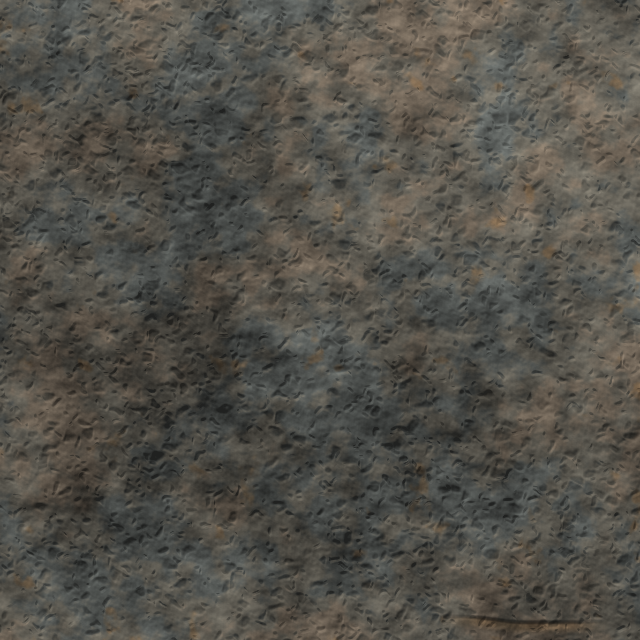
Give the GLSL for this texture, as a WebGL 1 fragment shader.

```glsl
precision highp float;
// Weathered stone: a pitted, grainy grey-brown surface lit from above.
uniform vec2 u_resolution;

const vec3 NEUTRAL_TINT = vec3(1.035, 1.0, 0.905);
const vec3 WARM_TINT = vec3(1.10, 0.99, 0.86);
const vec3 COOL_TINT = vec3(0.96, 1.0, 0.97);
const vec3 OCHRE = vec3(0.44, 0.34, 0.23);
const vec2 LIGHT_STEP = vec2(-0.0018, 0.0042);

float hash(vec2 p) {
  return fract(sin(dot(p, vec2(127.1, 311.7))) * 43758.5453);
}

vec2 hash2(vec2 p) {
  return vec2(hash(p), hash(p + 57.3));
}

float noise(vec2 p) {
  vec2 cell = floor(p);
  vec2 f = fract(p);
  f = f * f * (3.0 - 2.0 * f);
  float low = mix(hash(cell), hash(cell + vec2(1.0, 0.0)), f.x);
  float high = mix(hash(cell + vec2(0.0, 1.0)), hash(cell + 1.0), f.x);
  return mix(low, high, f.y);
}

float fbm(vec2 p) {
  float sum = 0.0;
  float amplitude = 0.533;
  for (int i = 0; i < 4; i++) {
    sum += amplitude * noise(p);
    p = mat2(0.8, 0.6, -0.6, 0.8) * p * 2.03 + 17.1;
    amplitude *= 0.5;
  }
  return sum;
}

// Depth of scattered, tilted oval hollows; density is the share of filled cells.
float pits(vec2 p, float density) {
  vec2 cell = floor(p);
  float depth = 0.0;
  for (int y = -1; y <= 1; y++) {
    for (int x = -1; x <= 1; x++) {
      vec2 id = cell + vec2(float(x), float(y));
      vec2 d = p - id - hash2(id);
      float angle = 0.3 + 1.8 * (hash(id + 9.7) - 0.5);
      float c = cos(angle);
      float s = sin(angle);
      d = vec2(c * d.x + s * d.y, c * d.y - s * d.x);
      float radius = mix(0.22, 0.55, hash(id + 23.4));
      float reach = length(d * vec2(0.8, 1.35)) / radius;
      float present = smoothstep(0.0, 0.15, density - hash(id + 41.9));
      depth = max(depth, present * (1.0 - smoothstep(0.35, 1.0, reach)));
    }
  }
  return depth;
}

float pitDepth(vec2 uv, float density) {
  vec2 bend = vec2(noise(uv * 85.0), noise(uv * 85.0 + 31.0)) - 0.5;
  vec2 p = uv + bend * 0.012;
  return max(pits(p * 42.0, density), 0.75 * pits(p * 78.0 + 13.0, density));
}

float grainHeight(vec2 uv) {
  return fbm(uv * vec2(52.0, 64.0) + 5.0);
}

// Broad light and dark areas: paler at the upper right, darker at left and below.
float broadTone(vec2 uv) {
  float upperRight = smoothstep(0.45, 1.75, uv.x * 0.7 + uv.y * 1.1);
  float bottomEdge = 1.0 - smoothstep(0.0, 0.16, uv.y);
  float patches = fbm(uv * 6.0 + 2.0) - 0.5;
  return 0.302 + 0.085 * upperRight + 0.025 * bottomEdge + 0.20 * patches;
}

void main() {
  vec2 uv = gl_FragCoord.xy / min(u_resolution.x, u_resolution.y);

  // Relief shading of pits and grain
  float density = clamp(0.12 + 0.6 * fbm(uv * 5.0 + 40.0) + 0.12 * uv.y, 0.1, 0.65);
  float depth = pitDepth(uv, density);
  float pitSlope = pitDepth(uv + LIGHT_STEP, density) - depth;
  float grainSlope = grainHeight(uv) - grainHeight(uv + LIGHT_STEP);
  float mottle = fbm(uv * 34.0 + 71.0) - 0.5;
  float tone = broadTone(uv) + 0.24 * mottle + 0.24 * grainSlope;
  tone += 0.065 * pitSlope - 0.065 * depth;
  tone += 0.025 * (noise(uv * 210.0) - 0.5);

  // Warm brown and cool slate tints
  float hue = fbm(uv * 9.0 + 90.0) + 0.5 * (fbm(uv * 38.0 + 12.0) - 0.5);
  hue += 0.9 * (tone - 0.32);
  vec3 tint = mix(COOL_TINT, NEUTRAL_TINT, smoothstep(0.28, 0.48, hue));
  tint = mix(tint, WARM_TINT, smoothstep(0.52, 0.76, hue));
  vec3 color = clamp(tone, 0.13, 0.56) * tint;

  // Sparse ochre stains
  float stain = smoothstep(0.69, 0.83, fbm(uv * 23.0 + 150.0));
  color = mix(color, OCHRE * (tone / 0.33), 0.55 * stain);

  // Thin crack with a rusty lower lip near the lower right edge
  float offset = uv.y - 0.026 - 0.025 * noise(uv.xx * vec2(11.0, 0.0));
  float span = smoothstep(0.68, 0.76, uv.x) * (1.0 - smoothstep(0.88, 0.96, uv.x));
  float lip = smoothstep(-0.022, -0.006, offset) * (1.0 - smoothstep(-0.004, 0.002, offset));
  color = mix(color, OCHRE * (tone / 0.33), 0.5 * span * lip);
  color *= 1.0 - 0.4 * span * (1.0 - smoothstep(0.001, 0.005, abs(offset)));

  gl_FragColor = vec4(color, 1.0);
}
```
